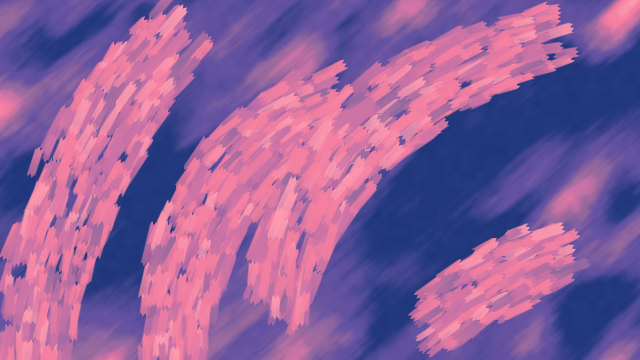
Reproduce this background procedurally as a Shadertoy shader.

```glsl
// Sweeping arcs of short pink brush dabs over a smoky navy and violet painted ground.

const vec3 NAVY   = vec3(0.13, 0.22, 0.49);
const vec3 VIOLET = vec3(0.39, 0.32, 0.63);
const vec3 MAUVE  = vec3(0.59, 0.41, 0.62);
const vec3 ROSE   = vec3(0.80, 0.45, 0.65);
const vec3 PINK   = vec3(0.96, 0.50, 0.63);
const vec3 BLUSH  = vec3(0.99, 0.61, 0.69);

const float GROUND_ANGLE = 0.72;             // slant of the background strokes
const float GROUND_WARMTH = 0.36;
const float COOL_DEPTH = 0.38;
const vec2  DAB_HALF_SIZE = vec2(0.038, 0.0115);
const float DAB_SOFTNESS = 0.0028;
const float UNDERPAINT = 0.28;               // share of broad, duller dabs laid first

// A curved band of dabs: quadratic curve, half width, number of dabs.
struct Band { vec2 start; vec2 bend; vec2 end; float halfWidth; int dabs; };
const Band BANDS[4] = Band[4](
    Band(vec2(0.09, -0.03), vec2(0.14, 0.57), vec2(0.50, 0.91), 0.128, 290),
    Band(vec2(0.475, -0.03), vec2(0.49, 0.52), vec2(0.92, 0.72), 0.118, 260),
    Band(vec2(0.77, 0.13), vec2(0.85, 0.72), vec2(1.54, 0.90), 0.118, 300),
    Band(vec2(1.20, 0.09), vec2(1.36, 0.24), vec2(1.57, 0.31), 0.105, 120));

// Dark clearings: x, y, radius.
const vec3 COOL[16] = vec3[16](
    vec3(0.12, 0.87, 0.08), vec3(0.44, 0.97, 0.06), vec3(0.03, 0.50, 0.08), vec3(0.43, 0.54, 0.10),
    vec3(0.31, 0.29, 0.13), vec3(0.93, 0.78, 0.06), vec3(1.25, 0.52, 0.15), vec3(1.12, 0.40, 0.11),
    vec3(1.42, 0.62, 0.13), vec3(1.50, 0.74, 0.10), vec3(1.70, 0.79, 0.10), vec3(1.07, 0.11, 0.11),
    vec3(1.63, 0.11, 0.12), vec3(1.75, 0.45, 0.07), vec3(0.66, 0.35, 0.06), vec3(1.30, 0.32, 0.09));

// Warm glows: x, y, radius, strength.
const vec4 WARM[12] = vec4[12](
    vec4(0.00, 0.70, 0.07, 0.45), vec4(0.04, 0.01, 0.11, 0.65), vec4(0.28, 0.00, 0.08, 0.45),
    vec4(0.78, 0.00, 0.12, 0.50), vec4(0.94, 0.03, 0.07, 0.30), vec4(1.77, 1.00, 0.08, 0.75),
    vec4(1.14, 1.00, 0.06, 0.40), vec4(0.87, 0.83, 0.05, 0.35), vec4(0.60, 0.76, 0.08, 0.18),
    vec4(1.61, 0.50, 0.09, 0.38), vec4(1.47, 0.10, 0.07, 0.30), vec4(1.70, 0.02, 0.06, 0.45));

float hash(vec2 p) {
    vec3 q = fract(p.xyx * 0.1031);
    q += dot(q, q.yzx + 33.33);
    return fract((q.x + q.y) * q.z);
}

float noise(vec2 p) {
    vec2 i = floor(p), f = fract(p);
    f = f * f * (3.0 - 2.0 * f);
    return mix(mix(hash(i), hash(i + vec2(1, 0)), f.x),
               mix(hash(i + vec2(0, 1)), hash(i + vec2(1, 1)), f.x), f.y);
}

float fbm(vec2 p) {
    float sum = 0.0, gain = 0.5;
    for (int i = 0; i < 5; i++) {
        sum += gain * noise(p);
        p = p * 2.03 + 17.3;
        gain *= 0.5;
    }
    return sum;
}

// Colour ramp from cold shadow to warm light.
vec3 ramp(float w) {
    vec3 c = mix(NAVY, VIOLET, smoothstep(0.02, 0.38, w));
    c = mix(c, MAUVE, smoothstep(0.38, 0.60, w));
    c = mix(c, ROSE, smoothstep(0.58, 0.76, w));
    c = mix(c, PINK, smoothstep(0.74, 0.92, w));
    return mix(c, BLUSH, smoothstep(0.92, 1.15, w));
}

// Soft spot stretched along the ground strokes.
float spot(vec2 d, mat2 slant, float radius) {
    d = slant * d / (radius * vec2(1.4, 0.85));
    return exp(-dot(d, d));
}

vec3 ground(vec2 p) {
    float c = cos(GROUND_ANGLE), s = sin(GROUND_ANGLE);
    mat2 slant = mat2(c, -s, s, c);
    vec2 q = slant * p + 8.0;
    float broad = noise(q * vec2(3.5, 17.0));
    float bristle = fbm(q * vec2(9.0, 70.0));
    float smoke = fbm(p * 6.5 + 3.0);
    vec2 w = p + (vec2(broad, smoke) - 0.5) * vec2(0.11, 0.09);
    float cool = 0.0, warmth = GROUND_WARMTH;
    for (int i = 0; i < 16; i++) cool += spot(w - COOL[i].xy, slant, COOL[i].z);
    for (int i = 0; i < 12; i++) warmth += WARM[i].w * spot(w - WARM[i].xy, slant, WARM[i].z);
    warmth -= COOL_DEPTH * min(cool, 1.0);
    warmth += 0.20 * (smoothstep(0.25, 0.75, broad) - 0.5) + 0.22 * (bristle - 0.5) + 0.42 * (smoke - 0.5);
    return ramp(warmth) + 0.035 * (fbm(p * 45.0) - 0.5);
}

vec3 dabColor(float pick) {
    vec3 c = mix(MAUVE, ROSE, smoothstep(0.0, 0.12, pick));
    c = mix(c, PINK, smoothstep(0.30, 0.48, pick));
    return mix(c, BLUSH, smoothstep(0.74, 0.98, pick));
}

// Lay the dabs of one band over the colour below.
vec3 paintBand(vec3 color, vec2 p, Band b, float seed) {
    if (any(lessThan(p, b.start - 0.22)) || any(greaterThan(p, b.end + 0.22))) return color;
    for (int i = 0; i < b.dabs; i++) {
        float n = float(i);
        vec2 key = vec2(n, seed * 31.0);
        float r1 = hash(key + 1.7), r2 = hash(key + 57.3), r3 = hash(key + 113.9);
        // Even scatter along and across the curve
        float t = fract(n * 0.7549 + 0.03 * r1);
        float side = 2.0 * fract(n * 0.5698 + 0.12 * r2) - 1.0;
        vec2 tangent = normalize(mix(b.bend - b.start, b.end - b.bend, t));
        vec2 center = mix(mix(b.start, b.bend, t), mix(b.bend, b.end, t), t);
        center += vec2(-tangent.y, tangent.x) * side * b.halfWidth * mix(0.7, 1.0, sin(3.14159 * t));
        center += tangent * (r3 - 0.5) * 0.07;
        // Dab with ragged bristle ends and a fading tail
        tangent = normalize(tangent + vec2(-tangent.y, tangent.x) * (r2 - 0.5) * 0.3);
        vec2 d = p - center;
        d = vec2(dot(d, tangent), dot(d, vec2(-tangent.y, tangent.x)));
        bool under = n < UNDERPAINT * float(b.dabs);
        vec2 size = DAB_HALF_SIZE * vec2(0.65 + 0.7 * r1, 0.7 + 0.6 * r3) * (under ? 1.35 : 1.0);
        d.x += 0.004 * sin(d.y * 520.0 + r1 * 40.0);
        vec2 e = abs(d) - size + 0.005;
        float edge = length(max(e, 0.0)) + min(max(e.x, e.y), 0.0) - 0.005;
        float cover = smoothstep(DAB_SOFTNESS, -DAB_SOFTNESS, edge);
        cover *= mix(0.72, 0.96, smoothstep(-size.x, size.x, d.x));
        float pick = hash(key + 211.1) * (under ? 0.5 : 1.0);
        color = mix(color, dabColor(pick), cover);
    }
    return color;
}

void mainImage(out vec4 fragColor, in vec2 fragCoord) {
    vec2 p = fragCoord / iResolution.y;
    vec3 color = ground(p);
    for (int k = 0; k < 4; k++) color = paintBand(color, p, BANDS[k], float(k + 1));
    fragColor = vec4(clamp(color, 0.0, 1.0), 1.0);
}
```
